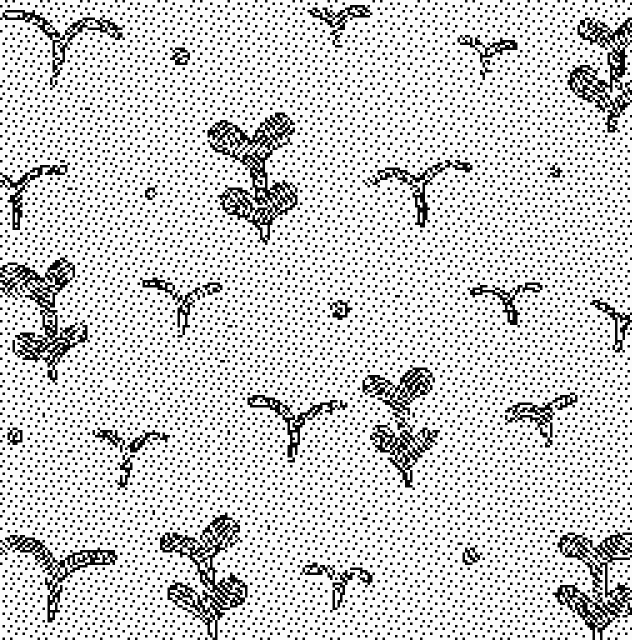
This pattern is drawn by a WebGL 1 fragment shader. Its source:

```glsl
precision highp float;
uniform vec2 u_resolution;

const float CELLS = 256.0; // ink cells over the canvas height

float hash(vec2 p) {
  return fract(sin(dot(p, vec2(127.1, 311.7))) * 43758.5453);
}

float noise(vec2 p) {
  vec2 i = floor(p), f = fract(p);
  f = f * f * (3.0 - 2.0 * f);
  return mix(mix(hash(i), hash(i + vec2(1, 0)), f.x),
             mix(hash(i + vec2(0, 1)), hash(i + vec2(1, 1)), f.x), f.y);
}

mat2 rotation(float a) {
  return mat2(cos(a), sin(a), -sin(a), cos(a));
}

// Distance to a curved, tapering limb that starts at the origin
float limb(vec2 p, vec2 bend, vec2 tip, float baseRadius, float tipRadius) {
  float d = 1.0;
  vec2 a = vec2(0.0);
  for (int i = 1; i <= 6; i++) {
    float t = float(i) / 6.0;
    vec2 b = mix(bend * t, mix(bend, tip, t), t);
    vec2 ab = b - a;
    float h = clamp(dot(p - a, ab) / dot(ab, ab), 0.0, 1.0);
    float radius = mix(baseRadius, tipRadius, t + (h - 1.0) / 6.0);
    d = min(d, length(p - a - ab * h) - radius);
    a = b;
  }
  return d;
}

// Gull-winged sprout with one pair of leaves
float sprout(vec2 p, vec2 id) {
  vec2 side = id + 17.0 * step(0.0, p.x);
  float size = mix(0.5, 1.05, hash(id + 3.1));
  float fat = mix(0.0065, 0.016, pow(hash(id + 5.7), 2.0));
  vec2 bend = size * vec2(0.03, mix(0.035, 0.07, hash(side + 1.3)));
  vec2 tip = size * vec2(mix(0.07, 0.095, hash(side + 2.9)), mix(0.02, 0.05, hash(side + 4.1)));
  float leaf = limb(vec2(abs(p.x), p.y), bend, tip, fat, fat * mix(0.7, 1.2, hash(side + 6.3)));
  float stem = limb(p, vec2(0.004, -0.03) * size, vec2(0.0, -0.062) * size, fat + 0.002, 0.006);
  return min(leaf, stem);
}

// Stout plant with two tiers of rounded leaves
float bush(vec2 p, vec2 id) {
  float d = limb(p - vec2(0.0, 0.05), vec2(0.01, -0.06), vec2(0.0, -0.135), 0.014, 0.007);
  for (int k = 0; k < 2; k++) {
    vec2 q = p - vec2(0.0, float(k) * 0.095 - 0.055);
    vec2 side = id + 17.0 * step(0.0, q.x) + 5.0 * float(k);
    vec2 tip = vec2(mix(0.03, 0.048, hash(side + 1.7)), mix(0.02, 0.05, hash(side + 3.3)));
    float radius = mix(0.015, 0.028, hash(side + 7.9));
    d = min(d, limb(vec2(abs(q.x), q.y), vec2(0.015, 0.025), tip, 0.014, radius));
  }
  return d;
}

// Nearest of the shapes scattered on a staggered grid
float shapes(vec2 p) {
  float d = 1.0;
  for (int j = -1; j <= 1; j++) {
    for (int i = -1; i <= 1; i++) {
      float row = floor(p.y / 0.205) + float(j);
      float shift = 0.5 * mod(row, 2.0);
      vec2 id = vec2(floor(p.x / 0.215 - shift) + float(i), row);
      vec2 jitter = vec2(hash(id + 0.3), hash(id + 8.7)) - 0.5;
      vec2 q = p - (id + vec2(shift, 0.0) + 0.5 + 0.4 * jitter) * vec2(0.215, 0.205);
      if (dot(q, q) > 0.025) continue;
      q = rotation(0.4 * (hash(id + 9.2) - 0.5)) * q;
      float kind = fract(dot(id, vec2(0.618, 0.285)) + 0.1);
      if (kind < 0.56) d = min(d, sprout(q, id));
      else if (kind < 0.76) d = min(d, bush(q, id));
      else d = min(d, length(q) - mix(0.009, 0.024, pow(hash(id + 13.6), 2.0)));
    }
  }
  return d;
}

// Offset from the nearest point of a bent lattice with steep rows
vec2 latticeOffset(vec2 p) {
  vec2 warp = vec2(noise(p * 4.0), noise(p * 4.0 + 31.0));
  mat2 turn = rotation(-0.96);
  vec2 spacing = vec2(0.01075, 0.0131);
  vec2 q = turn * (p + 0.02 * warp) / spacing;
  vec2 period = vec2(1.0, 1.732);
  vec2 a = mod(q, period) - 0.5 * period;
  vec2 b = mod(q + 0.5 * period, period) - 0.5 * period;
  return ((dot(a, a) < dot(b, b) ? a : b) * spacing) * turn;
}

// Inks the cell that holds a lattice point, found in two steps
float dots(vec2 p, vec2 cell) {
  vec2 centre = p - latticeOffset(p);
  centre -= latticeOffset(centre);
  vec2 miss = abs(floor(centre * CELLS) - cell);
  return step(miss.x + miss.y, 0.5);
}

// Maze-like stripes: broken outlines along the edge, patches of hatching within
float maze(vec2 p, float d) {
  vec2 patchId = floor(p * 26.0 + noise(p * 45.0));
  float angle = mix(0.55, 2.15, step(0.5, hash(patchId))) + 0.45 * hash(patchId + 2.2);
  float phase = dot(p, vec2(cos(angle), sin(angle))) * 118.0;
  if (d > -0.0062 && noise(p * 70.0 + 9.0) > 0.4) phase = 0.24 - d * 118.0;
  return step(abs(fract(phase) - 0.5), 0.28);
}

float ink(vec2 cell) {
  vec2 p = (cell + 0.5) / CELLS;
  float d = shapes(p);
  return d < 0.0 ? maze(p, d) : dots(p, cell) * step(0.003, d);
}

void main() {
  // Blend the four nearest cells across a narrow, smooth border
  vec2 g = gl_FragCoord.xy / u_resolution.y * CELLS - 0.5;
  float border = 0.3 * CELLS / u_resolution.y;
  vec2 f = clamp((fract(g) - 0.5) / (2.0 * border) + 0.5, 0.0, 1.0);
  float shade = 0.0;
  for (int j = 0; j < 2; j++) {
    for (int i = 0; i < 2; i++) {
      vec2 corner = vec2(i, j);
      vec2 side = mix(1.0 - f, f, corner);
      float weight = side.x * side.y;
      if (weight > 0.01) shade += weight * ink(floor(g) + corner);
    }
  }
  gl_FragColor = vec4(vec3(mix(0.99, 0.02, shade)), 1.0);
}
```
